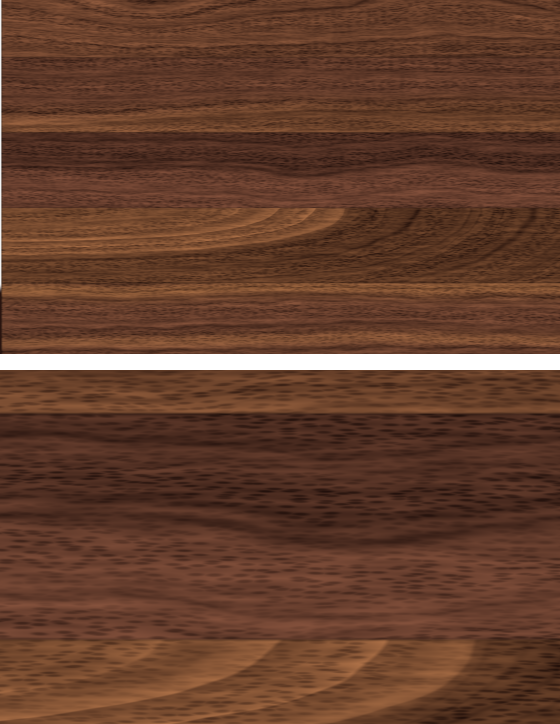
Top, the full canvas; bottom, a detail of the centre.
Reproduce this texture procedurally as a Shadertoy shader.

```glsl
// Five stacked walnut boards with wavy growth rings, pale tongues and fine pores.

float hash(vec2 q) {
    return fract(sin(dot(q, vec2(127.1, 311.7))) * 43758.5);
}

// Distance to the nearest scattered point.
float cells(vec2 q) {
    vec2 id = floor(q), f = fract(q);
    float nearest = 2.0;
    for (int j = -1; j <= 1; j++)
        for (int i = -1; i <= 1; i++) {
            vec2 o = vec2(i, j);
            vec2 point = vec2(hash(id + o), hash(id + o + 57.3));
            nearest = min(nearest, length(o + point - f));
        }
    return nearest;
}

// Layered, mutually bent sines, roughly -1 to 1.
float waves(vec2 q) {
    float sum = 0.0, amp = 0.5;
    for (int i = 0; i < 5; i++) {
        sum += amp * sin(q.x + 1.6 * sin(q.y));
        q = mat2(0.9, 0.3, -0.3, 0.9) * q * 2.0 + 1.3;
        amp *= 0.55;
    }
    return sum;
}

float bump(float d, float width) {
    return exp(-d * d / (width * width));
}

vec3 wood(vec2 p) {
    float row = (p.y + 0.012) / 0.2125;
    float board = floor(row), t = fract(row), x = p.x;
    float w = waves(vec2(3.0 * x + 5.0 * board, 2.5 * t + board));
    float ring, tone, red, lines = 0.24, banding = 0.11;

    if (board < 0.5) {            // straight stripes with golden bands
        ring = t + 0.06 * w;
        tone = 0.39 + 0.33 * bump(ring - 0.92, 0.1) + 0.3 * bump(ring - 0.24, 0.07)
             - 0.12 * smoothstep(0.15, 0.0, t);
        red = 0.75 - 0.7 * bump(ring - 0.92, 0.15) - 0.5 * bump(ring - 0.24, 0.1);
    } else if (board < 1.5) {     // nested pale tongues, darker to the right
        ring = length(vec2(x * x * 0.55 + 0.45 * x, 1.5 * (1.03 - t))) + 0.04 * w;
        float phase = fract((ring - 0.71) / 0.14);
        float tongue = phase * phase * smoothstep(1.0, 0.93, phase);
        tone = 0.50 - 0.27 * smoothstep(0.85, 1.1, ring) * mix(0.4, 1.0, smoothstep(0.2, 1.0, x));
        tone += 0.45 * tongue * smoothstep(0.5, 0.65, ring) * smoothstep(1.02, 0.95, ring);
        tone = mix(0.33, tone, smoothstep(0.05, 0.28, t + 0.05 * w));
        red = 0.15;
        lines = 0.06 + 0.18 * smoothstep(0.9, 1.15, ring);
        banding = 0.06;
    } else if (board < 2.5) {     // dark upper half over a greyish lower half
        ring = t + 0.05 * w + 0.1 * bump(x - 0.86, 0.13) - 0.08 * bump(x - 1.22, 0.12);
        tone = mix(0.42, 0.16, smoothstep(0.45, 0.6, ring)) - 0.22 * bump(ring - 0.53, 0.02);
        red = 0.9;
        lines = 0.14;
        banding = 0.07;
    } else if (board < 3.5) {     // reddish, gold streaks climbing from the left
        ring = t + 0.06 * w - 0.22 * smoothstep(0.0, 1.1, x) * (1.0 - t);
        tone = 0.35 + 0.3 * bump(ring - 0.2, 0.06) * smoothstep(1.2, 0.3, x)
             + 0.22 * bump(t - 0.04 - 0.04 * w, 0.07);
        red = 0.75 - 0.5 * smoothstep(0.5, 0.1, ring);
        lines = 0.2;
    } else {                      // arched rings about a dark knot
        ring = t + 0.55 * t * bump(x - 0.42, 0.2) - 0.45 * t * bump(x - 1.25, 0.35)
             + 0.25 * (x - 0.7) * t + 0.06 * w;
        tone = 0.38 - 0.28 * bump(x - 0.43, 0.07) * smoothstep(0.55, 0.8, t)
             + 0.1 * smoothstep(0.9, 0.1, x);
        red = 0.5;
        lines = 0.26;
    }

    // Soft ring bands, then bold and hairline dark ring lines.
    float k = 2.3 * board + 1.0;
    ring += 0.008 * sin(31.0 * x + 14.0 * ring) + 0.005 * sin(67.0 * x - 25.0 * ring);
    tone += banding * (0.35 * sin(11.0 * ring + k) + 0.45 * sin(27.0 * ring + 2.0 * k)
          + 0.6 * sin(63.0 * ring + 3.0 * k));
    float bold = 0.5 + 0.5 * sin(34.0 * ring + 3.0 * sin(6.0 * ring + k) + k);
    float hair = 0.5 + 0.5 * sin(83.0 * ring + 4.0 * sin(9.0 * ring + k));
    float fade = 0.6 + 0.4 * sin(4.0 * x + 9.0 * ring + k);
    tone -= lines * (fade * pow(bold, 14.0) + 0.6 * (1.1 - fade) * pow(hair, 6.0));

    // Streaks, long fibres and short dark pores follow the grain.
    vec2 grain = vec2(x, p.y + 0.008 * w);
    float streak = cells(grain * vec2(3.5, 75.0) + board * 7.0);
    float fibre = cells(grain * vec2(11.0, 170.0) + board * 13.0);
    float pore = smoothstep(0.5, 0.1, cells(grain * vec2(42.0, 260.0)));
    float density = 0.65 + 0.35 * sin(19.0 * ring + 2.0 * x + k);
    tone += 0.16 * (streak - 0.42) + 0.3 * (fibre - 0.42) - 0.32 * density * pore + 0.13;

    vec3 warm = mix(vec3(0.21, 0.115, 0.07), vec3(0.63, 0.41, 0.25), tone);
    vec3 rosy = mix(vec3(0.21, 0.115, 0.085), vec3(0.60, 0.37, 0.28), tone);
    vec3 color = mix(warm, rosy, clamp(red, 0.0, 1.0));

    // Faint glue seams between boards.
    float seam = min(t, 1.0 - t) * 0.2125;
    color *= 1.0 - 0.18 * smoothstep(0.0025, 0.0005, seam);

    // Bare strip at the left edge, dark beside the lowest board.
    vec3 strip = mix(vec3(0.16, 0.08, 0.06), vec3(0.95), smoothstep(0.17, 0.2, p.y));
    color *= 1.0 - 0.3 * smoothstep(0.009, 0.004, x);
    return mix(strip, color, smoothstep(0.003, 0.005, x));
}

void mainImage(out vec4 fragColor, in vec2 fragCoord) {
    // Four samples per pixel smooth every edge.
    vec3 sum = vec3(0.0);
    for (int i = 0; i < 4; i++) {
        vec2 offset = vec2(i % 2, i / 2) * 0.5 - 0.25;
        sum += wood((fragCoord + offset) / iResolution.xy * vec2(1.58, 1.0));
    }
    fragColor = vec4(clamp(sum / 4.0, 0.0, 1.0), 1.0);
}
```
